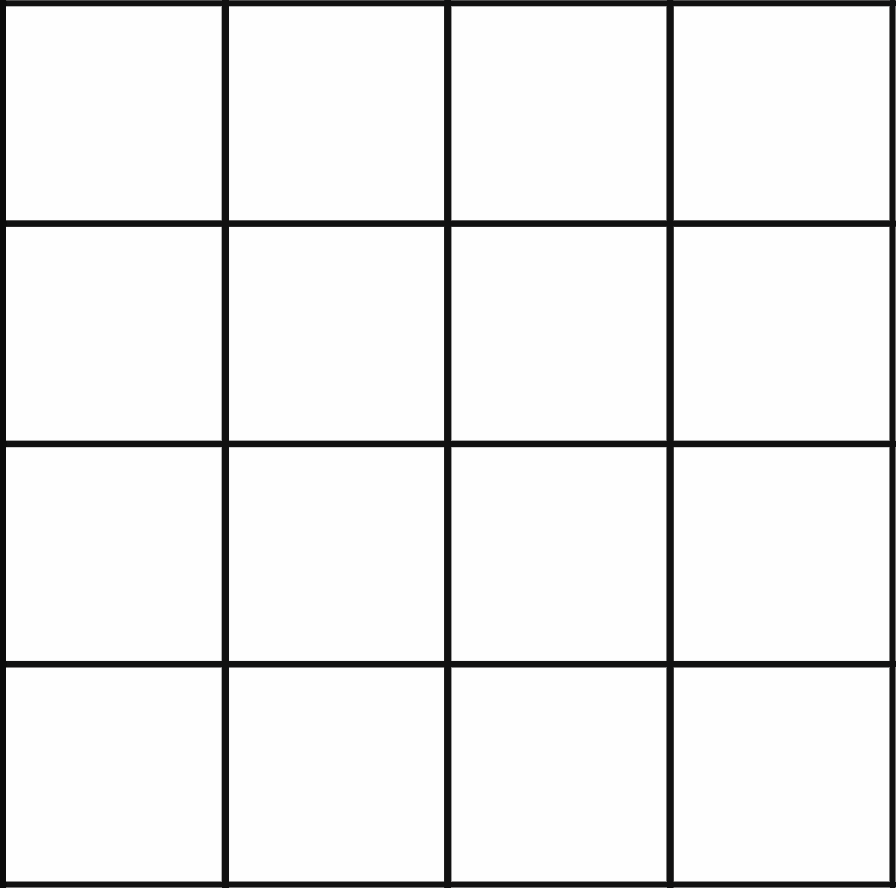
Write a WebGL 1 fragment shader that draws this pattern.

```glsl
precision highp float;
// Draws a plain four by four grid of white squares ruled in near-black ink.
// Each axis folds into its nearest evenly spaced rule; rule distance becomes
// edge-smoothed ink coverage, with the outer frame a little thinner.

uniform vec2 u_resolution;

const float CELLS = 4.0;
const vec3 PAPER = vec3(0.998);
const vec3 INK = vec3(0.068, 0.066, 0.066);
const vec3 FRAME_INK = vec3(0.045);

// Index of the nearest rule, from 0 to CELLS
float nearestRule(float position, float first, float pitch) {
  return clamp(floor((position - first) / pitch + 0.5), 0.0, CELLS);
}

// 1.0 for the first and last rule, 0.0 for those between
float isFrame(float rule) {
  return step(CELLS * 0.5 - 0.5, abs(rule - CELLS * 0.5));
}

// Share of a pixel covered by a band of the given half width
float bandCoverage(float dist, float halfWidth, float pixel) {
  return clamp((halfWidth - dist) / pixel + 0.5, 0.0, 1.0);
}

// Ink coverage of the parallel rules along one axis
float ruledLines(float position, float first, float pitch,
                 float innerHalf, float frameHalf, float pixel) {
  float rule = nearestRule(position, first, pitch);
  float dist = abs(position - first - rule * pitch);
  return bandCoverage(dist, mix(innerHalf, frameHalf, isFrame(rule)), pixel);
}

void main() {
  vec2 uv = gl_FragCoord.xy / u_resolution;
  vec2 pixel = 1.0 / u_resolution;

  // Upright rules are slightly heavier than level ones
  float upright = ruledLines(uv.x, 0.0033, 0.2482, 0.0041, 0.0034, pixel.x);
  float level = ruledLines(uv.y, 0.0039, 0.2481, 0.0037, 0.0034, pixel.y);
  float coverage = max(upright, level);

  // The left frame is a touch darker
  vec3 ink = mix(FRAME_INK, INK, step(0.008, uv.x));
  gl_FragColor = vec4(mix(PAPER, ink, coverage), 1.0);
}
```
